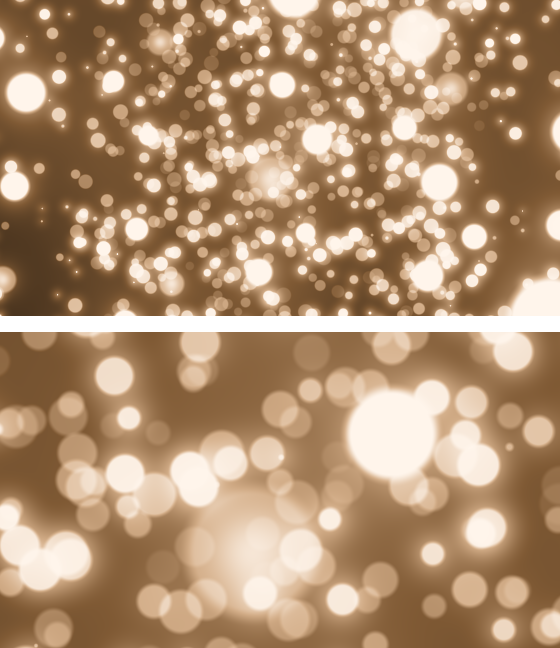
Top: the whole. Bottom: its middle third, enlarged.
This background is drawn by a Shadertoy shader. Its source:

```glsl
// Warm sepia bokeh: soft discs of light over a hazy brown backdrop.
// Jittered grids scatter small discs, densest along the middle; a loop adds
// large glowing orbs. Light is screen-blended, then toned brown to cream.

vec3 hash3(vec3 p)
{
    vec3 q = vec3(dot(p, vec3(127.1, 311.7, 74.7)),
                  dot(p, vec3(269.5, 183.3, 246.1)),
                  dot(p, vec3(113.5, 271.9, 124.6)));
    return fract(sin(q) * 43758.5453);
}

float valueNoise(vec2 p)
{
    vec2 i = floor(p), f = fract(p);
    f = f * f * (3.0 - 2.0 * f);
    float low  = mix(hash3(vec3(i, 9.0)).x, hash3(vec3(i + vec2(1, 0), 9.0)).x, f.x);
    float high = mix(hash3(vec3(i + vec2(0, 1), 9.0)).x, hash3(vec3(i + 1.0, 9.0)).x, f.x);
    return mix(low, high, f.y);
}

// Fraction of darkness left after one layer of small discs; layer 0 is tiny sparks.
float discLayer(vec2 p, float layer, float halfWidth)
{
    const float cell = 0.075;
    vec2 shift = layer * vec2(0.031, 0.047);
    vec2 base = floor((p + shift) / cell);
    float dark = 1.0;
    for (int y = -1; y <= 1; y++)
    for (int x = -1; x <= 1; x++)
    {
        vec2 id = base + vec2(x, y);
        vec3 place = hash3(vec3(id, layer));
        vec3 look = hash3(vec3(id, layer + 17.0));
        vec2 center = (id + place.xy) * cell - shift;
        float outer = smoothstep(0.38, 0.8, abs(center.x - halfWidth) / halfWidth);

        bool spark = layer < 0.5;
        float chance = spark ? 0.2 : mix(0.64, 0.1, outer);
        if (place.z > chance) continue;

        float radius = spark ? mix(0.003, 0.010, look.x) : mix(0.015, 0.027, look.x);
        float opacity = mix(0.12, 1.0, pow(look.y, mix(0.9, 0.4, outer)));
        if (spark) opacity = mix(0.6, 1.0, look.y);

        float d = length(p - center);
        float disc = opacity * smoothstep(radius, radius - min(0.006, radius * 0.7), d);
        float falloff = clamp(1.0 - (d - radius) / 0.045, 0.0, 1.0);
        float glow = 0.42 * smoothstep(0.5, 1.0, opacity) * falloff * falloff * falloff;
        dark *= (1.0 - disc) * (1.0 - glow);
    }
    return dark;
}

// Fraction of darkness left after the large orbs, which grow towards the border.
float orbs(vec2 p, float aspect)
{
    float dark = 1.0;
    for (int i = 1; i <= 26; i++)
    {
        float n = float(i);
        vec3 look = hash3(vec3(n, 3.0, 5.0));
        vec2 spot = fract(n * vec2(0.7549, 0.5698) + vec2(0.2, 0.45));
        vec2 center = (spot * 1.06 - 0.03) * vec2(aspect, 1.0);
        float border = length(spot - 0.5);
        float radius = mix(0.04, 0.125, pow(look.x, 1.6)) * (0.62 + border);

        float d = length(p - center);
        float strength = mix(0.45, 1.0, smoothstep(0.05, 0.4, look.y));
        float core = exp(-3.0 * d * d / (radius * radius));
        float disc = smoothstep(radius, radius * 0.74, d) * mix(strength, 1.0, core * 0.8);
        float glow = 0.33 * strength * exp(-max(d - radius, 0.0) / (0.6 * radius));
        dark *= (1.0 - disc) * (1.0 - glow);
    }
    return dark;
}

void mainImage(out vec4 fragColor, in vec2 fragCoord)
{
    vec2 p = fragCoord / iResolution.y;
    float aspect = iResolution.x / iResolution.y;

    // Hazy backdrop, lighter in the middle and dim at the lower left.
    vec2 fromCenter = (p - vec2(0.5 * aspect, 0.5)) / vec2(aspect, 1.0);
    float haze = 0.40 + 0.11 * exp(-6.0 * dot(fromCenter, fromCenter));
    haze += 0.10 * (valueNoise(p * 3.5) - 0.5);
    haze -= 0.13 * smoothstep(0.7, 0.0, length(p - vec2(0.0, 0.2)));

    float dark = (1.0 - haze) * orbs(p, aspect);
    for (int layer = 0; layer < 5; layer++)
        dark *= discLayer(p, float(layer), 0.5 * aspect);

    // Sepia toning: green and blue lag behind red until the highlights.
    float light = 1.0 - dark;
    float warmth = (1.0 - smoothstep(0.8, 1.1, light)) * min(1.0, light * 2.0);
    vec3 color = vec3(light) - vec3(0.0, 0.148, 0.295) * warmth;
    fragColor = vec4(color, 1.0);
}
```
